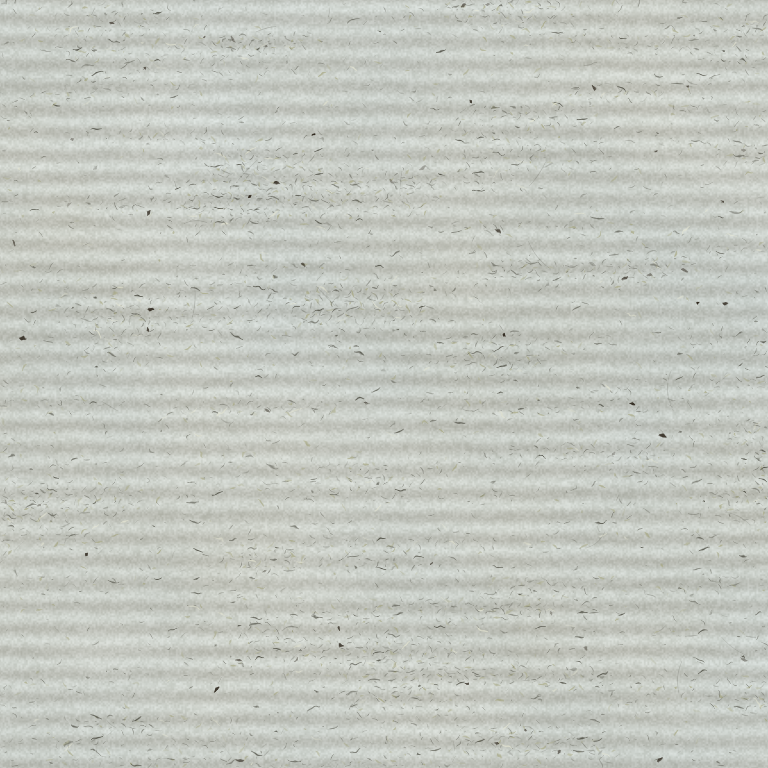
Reproduce this texture procedurally as a WebGL 2 fragment shader.

```glsl
#version 300 es
precision highp float;
// Weathered, pale corrugated sheet: a sine profile repeated up the canvas,
// broadly mottled and finely grained, then worn by layers of hashed cellular
// strokes (flecks, stains, scratches and pits) gathered in level streaks.

#define RIDGES 34.0
#define RIDGE_PHASE 0.64
#define RIDGE_WOBBLE 0.10
#define GRAIN 0.075
#define MOTTLE 0.050
#define RAGGED 0.0032
#define FLECK_DENSITY 0.75
#define STAIN_DENSITY 0.60
#define SCRATCH_DENSITY 0.45
#define PIT_DENSITY 0.20

uniform vec2 u_resolution;
out vec4 fragColor;

const vec3 VALLEY = vec3(0.727, 0.736, 0.706);
const vec3 CREST = vec3(0.824, 0.846, 0.824);
const vec3 FLECK = vec3(0.30, 0.30, 0.26);
const vec3 STAIN = vec3(0.64, 0.64, 0.48);
const vec3 CHIP = vec3(0.91, 0.91, 0.83);
const vec3 PIT = vec3(0.17, 0.14, 0.10);

vec3 hash3(vec2 p) {
  vec3 q = fract(p.xyx * vec3(0.1031, 0.1030, 0.0973));
  q += dot(q, q.yxz + 33.33);
  return fract((q.xxy + q.yzz) * q.zyx);
}

float valueNoise(vec2 p) {
  vec2 i = floor(p), f = fract(p);
  f = f * f * (3.0 - 2.0 * f);
  float low = mix(hash3(i).x, hash3(i + vec2(1, 0)).x, f.x);
  float high = mix(hash3(i + vec2(0, 1)).x, hash3(i + vec2(1, 1)).x, f.x);
  return mix(low, high, f.y);
}

// Broad uneven shading in three octaves, about -0.5 to 0.5.
float mottle(vec2 p) {
  float sum = 0.0, weight = 0.5;
  for (int i = 0; i < 3; i++) {
    sum += weight * (valueNoise(p) - 0.5);
    p = mat2(1.8, 1.0, -1.0, 1.8) * p + 17.0;
    weight *= 0.65;
  }
  return sum;
}

// How much wear gathers at a point, in streaks along the ridges.
float wear(vec2 p) {
  float streak = valueNoise(p * vec2(6.0, 34.0) + 11.0);
  float patches = valueNoise(p * vec2(9.0, 10.0) + 47.0);
  return 0.12 + 2.2 * streak * streak * streak * (0.3 + patches);
}

// One bent, tapered stroke per cell; size is half length and half width.
float strokes(vec2 p, vec2 cells, vec2 size, float tilt, float density, float seed) {
  float soft = 0.7 / u_resolution.y, mask = 0.0;
  vec2 home = floor(p * cells);
  for (int y = -1; y <= 1; y++)
  for (int x = -1; x <= 1; x++) {
    vec2 id = home + vec2(x, y);
    vec3 place = hash3(id + seed), form = hash3(id + seed + 57.3);
    vec2 center = (id + 0.15 + 0.7 * place.xy) / cells;
    if (place.z > density * wear(center)) continue;
    float angle = (form.x - 0.5) * tilt;
    float c = cos(angle), s = sin(angle);
    vec2 d = mat2(c, -s, s, c) * (p - center);
    float halfLength = size.x * (0.2 + form.y);
    float along = d.x / halfLength;
    d.y += (form.z - 0.5) * 0.5 * halfLength * along * along;
    float width = size.y * (1.0 - 0.6 * min(abs(along), 1.0));
    float dist = length(vec2(max(abs(d.x) - halfLength, 0.0), d.y));
    float ink = 1.0 - smoothstep(width - soft, width + soft, dist);
    mask = max(mask, ink * (0.25 + 0.75 * place.x));
  }
  return mask;
}

void main() {
  vec2 p = gl_FragCoord.xy / u_resolution;

  // Corrugation, with slightly uneven crests.
  float wobble = RIDGE_WOBBLE * (valueNoise(p * vec2(22.0, RIDGES)) - 0.5);
  float phase = p.y * RIDGES - RIDGE_PHASE + wobble;
  float profile = 0.5 + 0.5 * cos(6.28318 * phase);
  float depth = 0.65 + 0.4 * valueNoise(p * vec2(7.0, 20.0) + 5.0);
  vec3 color = mix(VALLEY, CREST, mix(0.5, profile, depth));

  // Broad shading, level bands, a warm drift and fine grain.
  float cloud = mottle(p * 3.5 + 2.0) + 0.5 * mottle(p * vec2(4.0, 15.0) + 31.0);
  color += MOTTLE * cloud * vec3(1.1, 1.0, 1.0);
  color += 0.035 * mottle(p * 3.0 + 71.0) * vec3(0.6, 0.0, -0.7);
  float grain = valueNoise(p * 430.0) + 0.5 * valueNoise(p * vec2(150.0, 210.0) + 9.0);
  color += GRAIN * (grain - 0.75) * vec3(1.0, 1.0, 1.1);

  // Ragged outlines for every mark.
  vec2 shift = vec2(valueNoise(p * 190.0 + 3.0), valueNoise(p * 190.0 + 83.0)) - 0.5;
  vec2 q = p + RAGGED * shift;

  // Stains and pale chips, then flecks, scratches and pits.
  float stain = strokes(q, vec2(52.0, 70.0), vec2(0.0040, 0.0013), 2.4, STAIN_DENSITY, 13.0);
  float chip = strokes(q, vec2(30.0, 42.0), vec2(0.007, 0.0010), 1.8, 0.3, 131.0);
  float fine = strokes(q, vec2(85.0, 120.0), vec2(0.0036, 0.0006), 2.4, FLECK_DENSITY, 29.0);
  float fleck = strokes(q, vec2(38.0, 68.0), vec2(0.0065, 0.0009), 0.9, 0.42, 71.0);
  float scratch = strokes(p, vec2(11.0), vec2(0.024, 0.0005), 3.1, SCRATCH_DENSITY, 211.0);
  float pit = strokes(q, vec2(24.0), vec2(0.0034, 0.0021), 2.2, PIT_DENSITY, 307.0);
  color = mix(color, STAIN, 0.65 * stain);
  color = mix(color, CHIP, 0.7 * chip);
  color = mix(color, FLECK, max(0.55 * fine, 0.9 * fleck));
  color = mix(color, FLECK, 0.3 * scratch);
  color = mix(color, PIT, pit);
  fragColor = vec4(clamp(color, 0.0, 1.0), 1.0);
}
```
